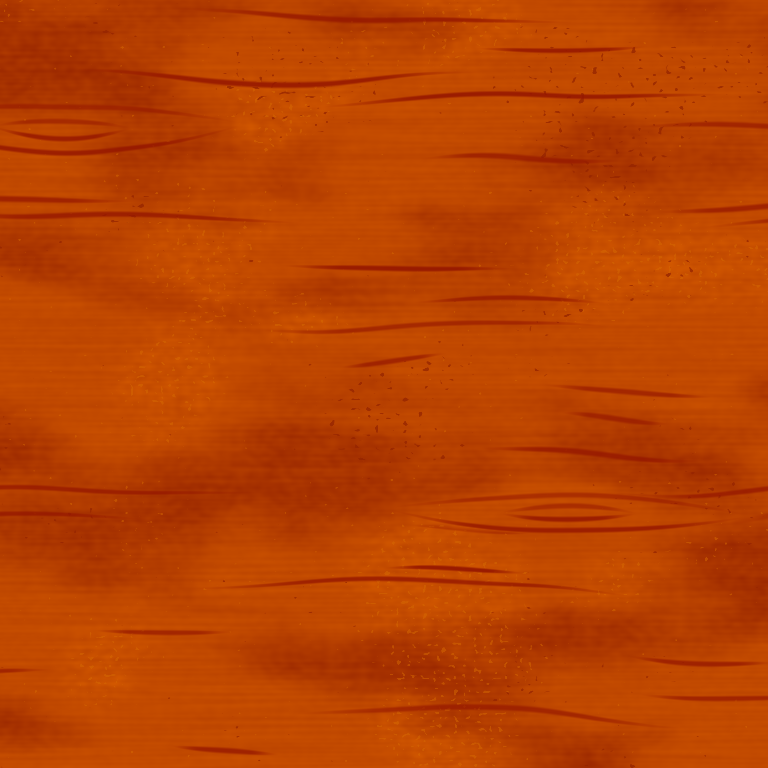
A WebGL 2 fragment shader for this texture:

```glsl
#version 300 es
precision highp float;

#define MID_COLOR vec3(0.752, 0.282, 0.0)
#define SHADE_STEP vec3(0.050, 0.044, 0.0)
#define STREAK_COLOR vec3(0.585, 0.085, 0.0)
#define PIT_COLOR vec3(0.585, 0.140, 0.0)
#define FLECK_COLOR vec3(0.835, 0.410, 0.01)
#define STREAK_ROWS 25
#define STREAK_WIDTH 0.0040
#define STREAK_BEND 0.045
#define STAIN_DEPTH 2.2
#define GRAIN_LINES 210.0

uniform vec2 u_resolution;
out vec4 fragColor;

vec2 hash2(vec2 p) {
    vec3 q = fract(p.xyx * vec3(0.1031, 0.1030, 0.0973));
    q += dot(q, q.yzx + 33.33);
    return fract((q.xx + q.yz) * q.zy);
}

float cornerSlope(vec2 cell, vec2 offset) {
    float angle = 6.2832 * hash2(cell).x;
    return dot(vec2(cos(angle), sin(angle)), offset);
}

// Gradient noise, roughly -0.7 to 0.7
float noise(vec2 p) {
    vec2 i = floor(p), f = fract(p);
    vec2 w = f * f * f * (f * (f * 6.0 - 15.0) + 10.0);
    vec2 e = vec2(1.0, 0.0);
    return mix(mix(cornerSlope(i, f), cornerSlope(i + e, f - e), w.x),
               mix(cornerSlope(i + e.yx, f - e.yx), cornerSlope(i + 1.0, f - 1.0), w.x), w.y);
}

float fbm(vec2 p) {
    return noise(p) + 0.45 * noise(p * 2.1 + 17.3) + 0.2 * noise(p * 4.3 + 41.7);
}

// Tapered line: d is the distance across, u runs from 0 at the middle to 1 at the tip
float stroke(float d, float u) {
    float halfWidth = STREAK_WIDTH * max(1.0 - u * u, 0.0);
    float body = 1.0 - smoothstep(0.3 * halfWidth, halfWidth + 0.0012, abs(d));
    return body * (1.0 - smoothstep(0.45, 1.0, u));
}

// Lens-shaped knots: x is line strength, y is the area they occupy
vec2 knots(vec2 p) {
    vec2 result = vec2(0.0);
    for (int k = 0; k < 2; k++) {
        float fk = float(k);
        vec2 size = vec2(0.24, 0.030 - 0.007 * fk);
        vec2 q = p - vec2(0.08 + 0.66 * fk, 0.836 - 0.505 * fk);
        q.y += 0.012 * noise(vec2(p.x * 5.0, fk * 9.0 + 0.5));
        result.y = max(result.y, 1.0 - smoothstep(0.9, 1.3, length(q / size)));
        for (int ring = 0; ring < 2; ring++) {
            vec2 radius = size * (ring == 0 ? 1.0 : 0.38);
            vec2 r = q / radius;
            float d = (abs(r.y) - 1.0 + r.x * r.x) * radius.y;
            float strength = r.y < 0.0 ? 0.9 : 0.6;
            result.x = max(result.x, strength * stroke(d, abs(r.x)));
        }
    }
    return result;
}

// Long dark streaks, one per jittered row
float streaks(vec2 p) {
    float y = p.y + STREAK_BEND * noise(p * vec2(2.6, 3.0) + 5.2);
    float ink = 0.0;
    for (int i = -1; i <= STREAK_ROWS; i++) {
        float row = float(i);
        vec2 place = hash2(vec2(row + 3.0, 7.0));
        vec2 style = hash2(vec2(row + 3.0, 29.0));
        float along = abs(fract(p.x - place.x + 0.5) - 0.5);
        float halfLength = mix(0.07, 0.31, style.x * sqrt(style.x));
        float d = y - (row + 0.15 + 0.7 * place.y) / float(STREAK_ROWS);
        d += 0.008 * noise(vec2(p.x * 5.0, row * 3.7 + 0.4));
        ink = max(ink, mix(0.6, 1.0, style.y) * stroke(d, along / halfLength));
    }
    return ink;
}

// Irregular specks, denser where cover is high
float specks(vec2 p, float sparse, float dense, float cover) {
    float level = mix(sparse, dense, cover);
    return smoothstep(level, level + 0.12, noise(p + 0.6 * noise(p * 0.37)));
}

void main() {
    vec2 p = gl_FragCoord.xy / u_resolution;

    // Broad stains, mottling and fine horizontal grain
    float stain = smoothstep(-0.08, 0.46, fbm(p * vec2(2.3, 5.5) + vec2(3.1, 8.4)));
    float bright = smoothstep(0.05, 0.45, fbm(p * vec2(3.2, 4.2) + vec2(21.6, 2.7)));
    float mottle = noise(p * vec2(75.0, 105.0)) + 0.7 * noise(p * vec2(28.0, 40.0));
    float grain = noise(p * vec2(5.0, GRAIN_LINES)) + 0.5 * noise(p * vec2(2.0, 47.0));
    float shade = 0.12 - STAIN_DEPTH * stain + 0.45 * bright * (1.0 - stain);
    shade += 0.6 * grain + mottle * (0.25 + 0.5 * max(stain, bright));
    vec3 color = MID_COLOR + SHADE_STEP * shade;

    // Pale flecks and dark pits
    float fleck = specks(p * vec2(150.0, 180.0) + 9.7, 0.50, 0.29, bright);
    color = mix(color, FLECK_COLOR, 0.5 * fleck);
    float pitted = smoothstep(0.0, 0.4, fbm(p * vec2(3.4, 5.6) + vec2(12.8, 31.5)));
    float pit = specks(p * vec2(105.0, 155.0) + 63.1, 0.58, 0.34, pitted);
    color = mix(color, PIT_COLOR, 0.75 * pit);

    // Streaks part around the knots
    vec2 knot = knots(p);
    float ink = max(knot.x, streaks(p) * (1.0 - knot.y));
    color = mix(color, STREAK_COLOR, 0.92 * ink);

    fragColor = vec4(clamp(color, 0.0, 1.0), 1.0);
}
```
